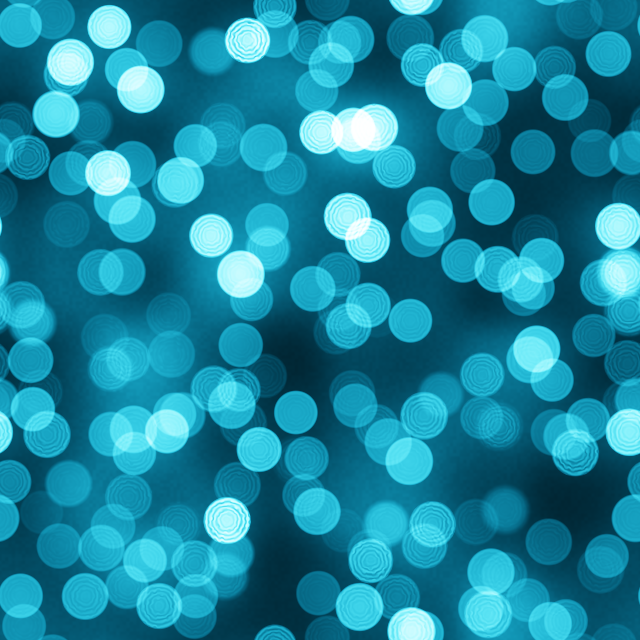
Reproduce this background procedurally as a three.js fragment shader.

```glsl
// Teal bokeh: round out-of-focus lights with onion rings over a blurred, cloudy backdrop.
// Three wrapped jittered grids scatter the discs; their light adds up in one exposure value,
// which a film-like exponential curve turns into colour.
varying vec2 vUv;

const float CELLS = 8.0;

vec3 hash(vec3 p) {
  p = fract(p * vec3(0.1031, 0.1030, 0.0973));
  p += dot(p, p.yxz + 33.33);
  return fract((p.xxy + p.yxx) * p.zyx);
}

// Value noise that wraps after a whole number of cells
float noise(vec2 uv, float period, float seed) {
  vec2 p = uv * period;
  vec2 i = floor(p), f = fract(p);
  f = f * f * f * (f * (f * 6.0 - 15.0) + 10.0);
  vec2 a = mod(i, period), b = mod(i + 1.0, period);
  return mix(
    mix(hash(vec3(a, seed)).x, hash(vec3(b.x, a.y, seed)).x, f.x),
    mix(hash(vec3(a.x, b.y, seed)).x, hash(vec3(b, seed)).x, f.x), f.y);
}

// Light of one disc; d is the distance from its centre in cells
float disc(float d, vec3 look, float size, float grain) {
  float r = d / mix(0.27, 0.3, size);
  float bright = smoothstep(0.8, 0.95, look.x);
  float strength = mix(0.05, 1.1, look.x) + 1.9 * bright;
  float soft = mix(0.06, 0.4, pow(look.z, 12.0));
  float body = 1.0 - smoothstep(1.0 - soft, 1.0 + 0.6 * soft, r);

  // Onion rings, broken up by the grain and stronger toward the rim
  float rings = cos(6.2832 * (r * 5.6 + 0.45 * grain)) * (0.75 + 0.7 * grain);
  float relief = mix(0.06, 0.5, look.y * look.y) * smoothstep(0.0, 0.6, r);
  float shade = 1.0 + relief * rings - 0.3 * bright * r * r;
  float rim = 0.15 * smoothstep(0.78, 0.95, r);

  float halo = 0.12 * pow(max(1.0 - d, 0.0), 3.0);
  return strength * (body * (shade + rim) + halo);
}

void main() {
  // Blurred backdrop
  float cloud = 0.6 * noise(vUv, 5.0, 11.0) + 0.4 * noise(vUv, 9.0, 12.0);
  float light = 0.14 + 0.85 * cloud * cloud;

  // Fine grain shared by all rings
  float grain = noise(vUv, 190.0, 13.0) - 0.5;
  light *= 1.0 + 0.1 * grain;

  // Scattered discs
  for (int layer = 0; layer < 3; layer++) {
    float k = float(layer);
    vec2 p = vUv * CELLS + k * vec2(0.37, 0.61);
    vec2 home = floor(p);
    for (int y = -1; y <= 1; y++) {
      for (int x = -1; x <= 1; x++) {
        vec2 cell = home + vec2(x, y);
        vec2 id = mod(cell, CELLS);
        vec3 place = hash(vec3(id, k + 21.0));
        vec3 look = hash(vec3(id, k + 47.0));
        light += disc(length(p - cell - place.xy), look, place.z, grain);
      }
    }
  }

  // Exposure curve: blue fills first, red only in the strongest light
  vec3 colour = 1.0 - exp(-vec3(0.09 * light * light, light, 1.4 * light));
  gl_FragColor = vec4(colour, 1.0);
}
```
